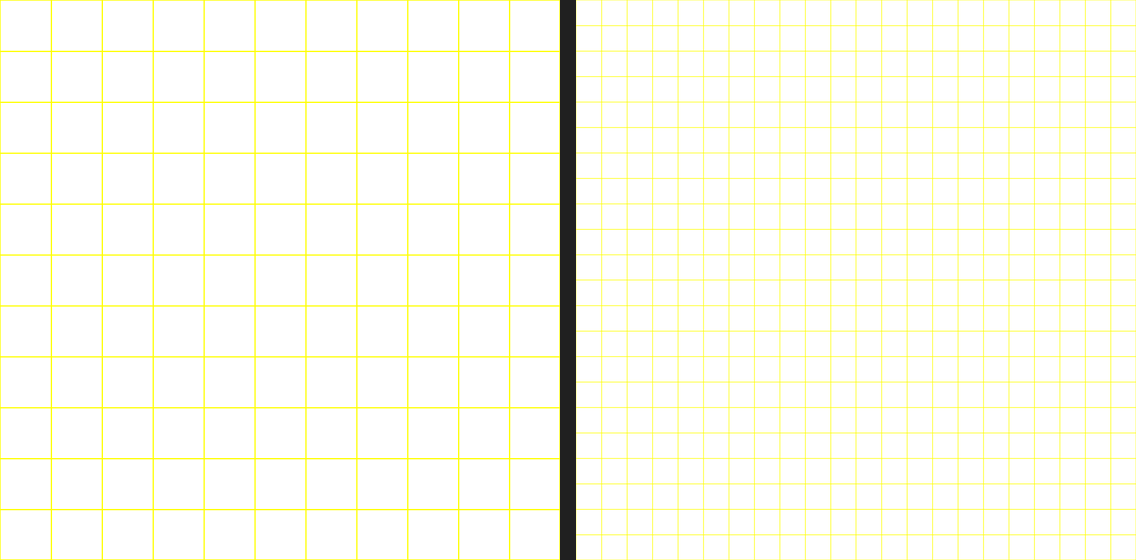
Left, the tile; right, the same tile 2 across and 2 down.
Reproduce this pattern procedurally as a three.js fragment shader.

```glsl
// A plain square grid of thin yellow lines on white, 11 cells across and down.
// Each axis finds the signed distance to its nearest line, wrapping at the
// canvas edges, and box-filters the line over one pixel for smooth edges.

varying vec2 vUv;

const float CELLS = 11.0;          // whole repeats per side, so it tiles
const float LINE_WIDTH = 0.0023;   // in canvas widths
const vec2 INNER_SHIFT = vec2(0.0009, -0.0009); // inner lines, right and down
const vec3 PAPER = vec3(1.0);
const vec3 LINE_COLOR = vec3(1.0, 1.0, 0.0);

// Signed distance to the nearest line on each axis, in canvas units.
// The seam line stays centred on the canvas edge, half on either side.
vec2 gridOffset(vec2 uv) {
  vec2 seamDistance = min(uv, 1.0 - uv);
  vec2 shift = INNER_SHIFT * step(vec2(0.5 / CELLS), seamDistance);
  return (fract((uv - shift) * CELLS + 0.5) - 0.5) / CELLS;
}

// Share of a pixel-wide interval that the line covers, per axis.
vec2 lineCoverage(vec2 offset, vec2 pixel) {
  vec2 halfLine = vec2(0.5 * LINE_WIDTH);
  vec2 upper = min(offset + 0.5 * pixel, halfLine);
  vec2 lower = max(offset - 0.5 * pixel, -halfLine);
  return clamp((upper - lower) / pixel, 0.0, 1.0);
}

void main() {
  vec2 pixel = max(fwidth(vUv), vec2(1e-5));
  vec2 cover = lineCoverage(gridOffset(vUv), pixel);

  // Union of the vertical and horizontal lines
  float ink = 1.0 - (1.0 - cover.x) * (1.0 - cover.y);
  gl_FragColor = vec4(mix(PAPER, LINE_COLOR, ink), 1.0);
}
```
